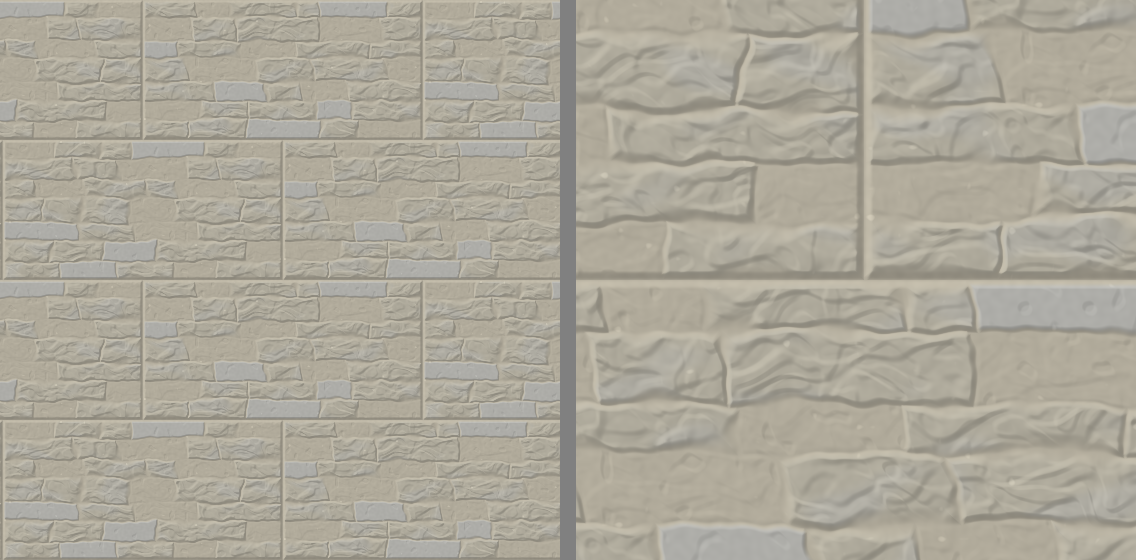
Left, the full canvas; right, a detail of the centre.
This texture is drawn by a Shadertoy shader. Its source:

```glsl
// Split-stone cladding panels in running bond, embossed with rough, flat and recessed stones.

#define PANELS vec2(2.0, 4.0)   // panels across and down
#define COURSES 7.0             // stone courses per panel
#define STONES 5.0              // mean stones per course
#define JOINT 0.019             // half joint width, in panel heights
#define RELIEF 0.021            // stone height
#define ROUGHNESS 0.012         // chipping on rough stones
#define SHADOW 0.19             // darkening on slopes away from the light
#define HIGHLIGHT 0.11          // brightening on slopes facing the light
#define ROUGH_COLOR vec3(0.682, 0.664, 0.608)
#define RECESS_COLOR vec3(0.692, 0.668, 0.606)
#define FLAT_COLOR vec3(0.680, 0.678, 0.660)

struct Surface { float height; vec3 color; };

vec2 hash2(vec2 p) {
    vec3 q = fract(p.xyx * vec3(0.1031, 0.1030, 0.0973));
    q += dot(q, q.yzx + 33.33);
    return fract((q.xx + q.yz) * q.zy);
}

float cornerSlope(vec2 cell, vec2 corner, vec2 f) {
    float angle = 6.2832 * hash2(cell + corner).x;
    return dot(vec2(cos(angle), sin(angle)), f - corner);
}

// Gradient noise, roughly -0.7 to 0.7
float noise(vec2 p) {
    vec2 i = floor(p), f = p - i;
    vec2 u = f * f * f * (f * (f * 6.0 - 15.0) + 10.0);
    vec2 e = vec2(1.0, 0.0);
    return mix(mix(cornerSlope(i, e.yy, f), cornerSlope(i, e.xy, f), u.x),
               mix(cornerSlope(i, e.yx, f), cornerSlope(i, e.xx, f), u.x), u.y);
}

// Jittered division between cells; the outermost ones lie beyond the panel
float division(float i, float count, float seed, float jitter) {
    if (i < 0.5) return i - 1.0;
    if (i > count - 0.5) return i + 1.0;
    return i + jitter * (hash2(vec2(i + 3.0, seed)).x - 0.5);
}

// Cell index and its lower and upper limits
vec3 span(float x, float count, float seed, float jitter) {
    float i = floor(x);
    i += step(division(i + 1.0, count, seed, jitter), x)
       - step(x, division(i, count, seed, jitter));
    i = clamp(i, 0.0, count - 1.0);
    return vec3(i, division(i, count, seed, jitter), division(i + 1.0, count, seed, jitter));
}

// One panel, p from (0,0) to (2,1)
Surface panel(vec2 p, float seed) {
    vec2 border = min(p, vec2(2.0, 1.0) - p);
    float frame = min(border.x, border.y);
    vec2 q = p + seed * vec2(17.0, 29.0);

    // Wavy outlines
    vec2 w = p + 0.030 * vec2(noise(q * 5.0), noise(q * 4.0 + 40.0))
               + 0.014 * vec2(noise(q * 17.0 + 9.0), noise(q * 15.0 + 70.0));

    // Courses, then stones of random width with slanted ends
    float y = w.y * COURSES;
    vec3 course = span(y, COURSES, seed * 31.0 + 5.0, 0.3);
    vec2 vary = hash2(vec2(course.x + 11.0, seed * 19.0 + 2.0));
    float count = STONES - 1.0 + floor(vary.x * 3.0);
    float slant = 0.5 * (vary.y - 0.5) * (y - course.x - 0.5) / COURSES;
    float x = (w.x + slant) * count * 0.5;
    vec3 stone = span(x, count, course.x * 7.0 + seed * 53.0, 0.75);

    float dx = min(x - stone.y, stone.z - x) * 2.0 / count;
    float dy = min(y - course.y, course.z - y) / COURSES;
    float edge = min(min(dx, dy), frame - 0.3 * JOINT);

    // Stone kind, spread so that equal kinds seldom touch
    vec2 pick = hash2(vec2(stone.x * 3.0 + course.x * 13.0, seed * 41.0 + 7.0));
    float rank = fract(stone.x * 0.618 + course.x * 0.29 + seed * 0.37);
    float recessed = step(rank, 0.23);
    float flatTop = step(0.87, rank);
    float rough = 1.0 - recessed - flatTop;

    // Crisp edges that fade out in places
    float fade = rough * smoothstep(-0.15, 0.3, noise(q * 6.0 + 25.0));
    float body = smoothstep(0.0, mix(0.013, 0.045, fade), edge);
    float lift = RELIEF * (1.0 - recessed) * (0.6 + 0.4 * pick.y) * (1.0 - 0.35 * fade);

    // Chipped ledges, folds and shallow pits
    vec2 s = q + 5.0 * pick;
    vec2 bent = s + 0.06 * vec2(noise(s * 7.0), noise(s * 7.0 + 30.0));
    float ledges = smoothstep(-0.07, 0.07, noise(bent * vec2(6.0, 12.0)))
                 + 0.6 * smoothstep(-0.10, 0.10, noise(bent * vec2(14.0, 22.0) + 50.0));
    float folds = 0.8 * abs(noise(bent * vec2(12.0, 20.0) + 80.0));
    float pits = smoothstep(0.28, 0.42, noise(s * vec2(20.0, 17.0)));
    float chips = (rough + 0.22 * recessed) * (ledges + folds) - (1.0 - rough) * 0.4 * pits;

    Surface result;
    result.height = 0.026 * smoothstep(0.0, JOINT, frame) + body * (lift + ROUGHNESS * chips);

    // Grey bloom on flat stones and in patches on rough ones
    float bloom = flatTop + rough * 0.5 * smoothstep(0.05, 0.35, noise(s * vec2(4.0, 7.0)));
    result.color = mix(RECESS_COLOR, mix(ROUGH_COLOR, FLAT_COLOR, bloom),
                       body * (1.0 - recessed));
    return result;
}

void mainImage(out vec4 fragColor, in vec2 fragCoord) {
    vec2 grid = fragCoord / iResolution.xy * PANELS;
    float odd = mod(floor(grid.y), 2.0);
    grid.x -= 0.5 * odd + 0.01;
    float variant = mod(floor(grid.x) + odd, 2.0);
    vec2 p = fract(grid) * vec2(2.0, 1.0);

    // Slope along the light from the upper left
    vec2 toLight = 0.006 * vec2(-0.6, 0.8);
    float slope = (panel(p - toLight, variant + 1.0).height
                 - panel(p + toLight, variant + 1.0).height) / 0.012;
    float shade = (slope < 0.0 ? SHADOW : HIGHLIGHT) * tanh(slope);

    // Mottling, fine grain and a few pale flecks
    vec2 q = p + variant * 23.0;
    shade += 0.015 * noise(q * 7.0) + 0.03 * noise(q * 45.0);
    shade += 0.10 * smoothstep(0.46, 0.62, noise(q * 30.0 + 15.0));

    fragColor = vec4(panel(p, variant + 1.0).color * (1.0 + shade), 1.0);
}
```
